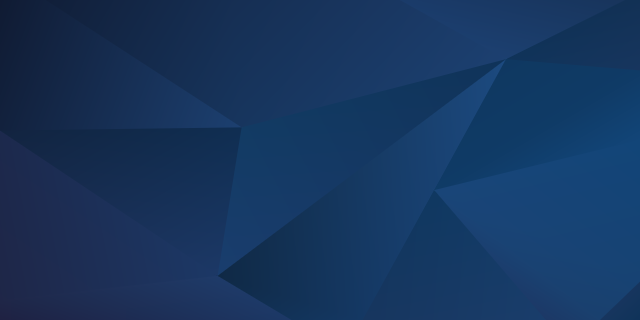
Reproduce this background procedurally as a Shadertoy shader.

```glsl
// Dark blue low-poly backdrop: large triangular facets with soft colour gradients.

float cross2(vec2 a, vec2 b) { return a.x * b.y - a.y * b.x; }

// Triangle shaded between its corner colours; rgb is weighted by coverage in w.
vec4 facet(vec2 p, float pixel, vec2 a, vec2 b, vec2 c,
           vec3 colorA, vec3 colorB, vec3 colorC) {
    float area = cross2(b - a, c - a);
    vec3 weight = vec3(cross2(b - p, c - p),
                       cross2(c - p, a - p),
                       cross2(a - p, b - p)) / area;
    vec3 edgeLength = vec3(length(c - b), length(a - c), length(b - a));
    vec3 inside = weight * abs(area) / edgeLength;
    float depth = min(inside.x, min(inside.y, inside.z));
    float coverage = clamp(0.5 + depth / pixel, 0.0, 1.0);
    vec3 color = mat3(colorA, colorB, colorC) * weight;
    return vec4(color, 1.0) * coverage;
}

// Four-sided facet, split along the diagonal a-c.
vec4 quadFacet(vec2 p, float pixel, vec2 a, vec2 b, vec2 c, vec2 d,
               vec3 colorA, vec3 colorB, vec3 colorC, vec3 colorD) {
    return facet(p, pixel, a, b, c, colorA, colorB, colorC)
         + facet(p, pixel, a, c, d, colorA, colorC, colorD);
}

void mainImage(out vec4 fragColor, in vec2 fragCoord) {
    // Canvas spans 2 by 1 units
    vec2 p = fragCoord / iResolution.xy * vec2(2.0, 1.0);
    float pixel = 1.0 / iResolution.y;

    // Interior corners
    vec2 hubLeft  = vec2(0.755, 0.602);
    vec2 hubTop   = vec2(1.581, 0.815);
    vec2 hubRight = vec2(1.357, 0.406);
    vec2 hubLow   = vec2(0.680, 0.138);

    // Corners on or beyond the canvas border
    vec2 leftTop     = vec2(0.0, 1.093);
    vec2 leftMid     = vec2(0.0, 0.592);
    vec2 leftLow     = vec2(0.0, 0.062);
    vec2 topMid      = vec2(0.7, 1.307);
    vec2 rightTop    = vec2(2.0, 1.023);
    vec2 rightUpper  = vec2(2.0, 0.780);
    vec2 rightMid    = vec2(2.0, 0.563);
    vec2 rightLow    = vec2(2.0, 0.120);
    vec2 bottomLeft  = vec2(0.911, 0.0);
    vec2 bottomMid   = vec2(1.133, 0.0);
    vec2 bottomRight = vec2(1.706, 0.0);
    vec2 bottomEnd   = vec2(1.875, 0.0);

    // Shades shared by several facets
    vec3 navy   = vec3(0.06, 0.10, 0.19);
    vec3 steel  = vec3(0.11, 0.25, 0.44);
    vec3 azure  = vec3(0.07, 0.27, 0.47);
    vec3 deep   = vec3(0.06, 0.20, 0.35);
    vec3 ocean  = vec3(0.06, 0.23, 0.40);
    vec3 slate  = vec3(0.09, 0.21, 0.37);
    vec3 indigo = vec3(0.12, 0.15, 0.28);
    vec3 dusk   = vec3(0.11, 0.22, 0.40);

    // Upper facets, left to right
    vec4 sum = facet(p, pixel, leftMid, leftTop, hubLeft,
                     vec3(0.07, 0.13, 0.24), navy, steel);
    sum += quadFacet(p, pixel, hubLeft, leftTop, topMid, hubTop,
                     slate, navy, vec3(0.08, 0.16, 0.29), steel);
    sum += facet(p, pixel, hubTop, topMid, rightTop,
                 steel, vec3(0.09, 0.20, 0.37), vec3(0.09, 0.20, 0.35));
    sum += facet(p, pixel, hubTop, rightTop, rightUpper,
                 deep, vec3(0.07, 0.19, 0.33), slate);

    // Right-hand facets
    sum += quadFacet(p, pixel, hubRight, hubTop, rightUpper, rightMid,
                     ocean, vec3(0.06, 0.22, 0.38), ocean, azure);
    vec3 rightGlow = vec3(0.10, 0.27, 0.47);
    vec3 lowBlue = vec3(0.10, 0.25, 0.43);
    sum += quadFacet(p, pixel, hubRight, rightMid, rightLow, bottomEnd,
                     rightGlow, azure, vec3(0.09, 0.26, 0.45), lowBlue);
    sum += facet(p, pixel, hubRight, bottomEnd, bottomRight,
                 rightGlow, lowBlue, dusk);
    sum += facet(p, pixel, bottomEnd, rightLow, vec2(2.0, 0.0),
                 slate, slate, deep);
    sum += facet(p, pixel, hubRight, bottomRight, bottomMid,
                 vec3(0.06, 0.22, 0.38), vec3(0.10, 0.24, 0.42), slate);

    // Central facets
    sum += quadFacet(p, pixel, bottomMid, hubTop, hubLow, bottomLeft,
                     vec3(0.08, 0.22, 0.39), vec3(0.11, 0.29, 0.50),
                     vec3(0.06, 0.16, 0.27), vec3(0.07, 0.20, 0.35));
    sum += facet(p, pixel, hubLeft, hubTop, hubLow,
                 vec3(0.07, 0.23, 0.39), deep, vec3(0.10, 0.24, 0.43));

    // Lower left facets
    sum += facet(p, pixel, leftMid, hubLeft, hubLow,
                 vec3(0.07, 0.14, 0.25), vec3(0.06, 0.18, 0.32), dusk);
    sum += facet(p, pixel, leftMid, hubLow, leftLow,
                 vec3(0.11, 0.16, 0.30), dusk, indigo);
    sum += quadFacet(p, pixel, leftLow, hubLow, bottomLeft, vec2(0.0),
                     indigo, vec3(0.12, 0.23, 0.41), dusk, vec3(0.12, 0.13, 0.26));

    // Normalising by total coverage keeps shared edges free of seams
    fragColor = vec4(sum.rgb / max(sum.a, 0.001), 1.0);
}
```
